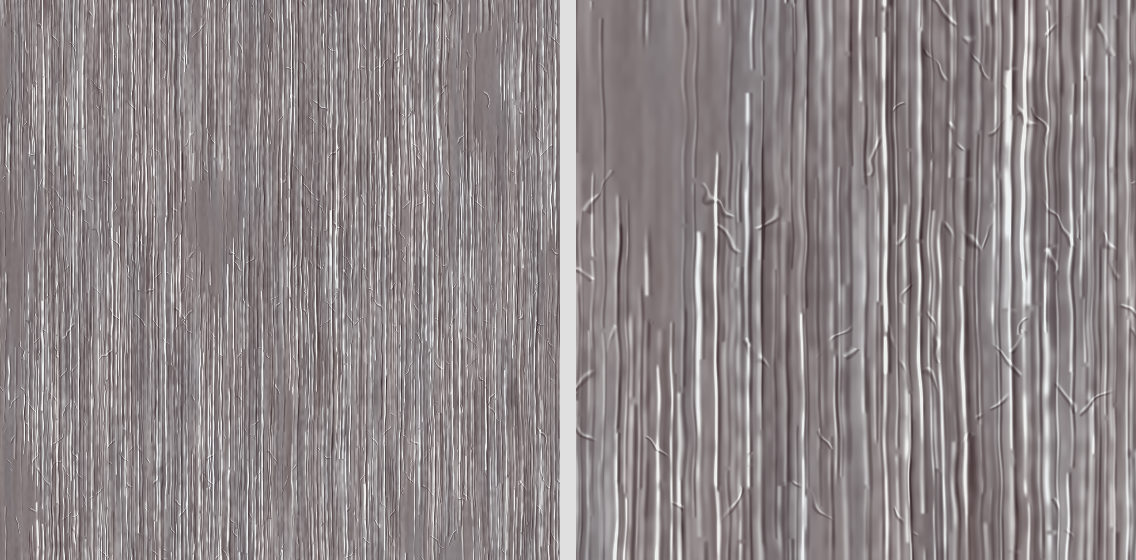
Left, the full canvas; right, a detail of the centre.
A WebGL 2 fragment shader for this texture:

```glsl
#version 300 es
precision highp float;
// Weathered grey fibres: dense upright strands, flat bare patches and fine stray scratches.

uniform vec2 u_resolution;
out vec4 fragColor;

const vec3 DARK_TONE = vec3(0.35, 0.30, 0.31);
const vec3 LIGHT_TONE = vec3(0.87, 0.87, 0.87);
const float BASE_LEVEL = 0.375;
const float PATCH_CONTRAST = 0.10;
const float STREAK_CONTRAST = 0.30;
const float CRUMB_CONTRAST = 0.16;
const float SHADE_KNEE = 0.22;        // levels below this are compressed
const float SHADE_SLOPE = 0.55;
const int STRAND_LAYERS = 3;
const float STRAND_COUNT = 82.0;      // strands across the canvas, first layer
const float STRAND_COUNT_STEP = 33.0; // added for each further layer
const float STRAND_DENSITY = 0.74;
const float STRAND_LIGHT = 0.78;
const float STRAND_SHADOW = 0.50;
const float SCRATCH_GRID = 30.0;
const float SCRATCH_DENSITY = 0.40;
const float SCRATCH_LIGHT = 0.42;
const float SCRATCH_WIDTH = 0.0009;

float hash(vec2 p) {
    vec3 q = fract(p.xyx * vec3(0.1031, 0.1030, 0.0973));
    q += dot(q, q.yzx + 33.33);
    return fract((q.x + q.y) * q.z);
}

float noise(vec2 p) {
    vec2 i = floor(p);
    vec2 f = fract(p);
    f = f * f * (3.0 - 2.0 * f);
    float low = mix(hash(i), hash(i + vec2(1.0, 0.0)), f.x);
    float high = mix(hash(i + vec2(0.0, 1.0)), hash(i + vec2(1.0, 1.0)), f.x);
    return mix(low, high, f.y);
}

float bell(float d, float width) {
    return exp(-d * d / (width * width));
}

// Amount of fibre cover: near 0 in the bare patches.
float cover(vec2 p) {
    float n = 0.65 * noise(p * vec2(8.0, 3.5) + 41.0) + 0.35 * noise(p * vec2(31.0, 8.0) + 7.0);
    return smoothstep(0.20, 0.46, n);
}

// Slight sideways bending of the strands.
vec2 bend(vec2 p) {
    float sway = 0.0040 * (noise(p * vec2(14.0, 6.0)) - 0.5);
    float kink = 0.0020 * (noise(p * vec2(75.0, 42.0) + 90.0) - 0.5);
    return p + vec2(sway + kink, 0.0);
}

// One layer of lit ridges, each with a shadow along its side.
float strands(vec2 p, float layer, float pixel) {
    float count = STRAND_COUNT + STRAND_COUNT_STEP * layer;
    float x = p.x * count + 0.37 * layer;
    float column = floor(x);
    vec2 seed = vec2(column, 57.0 * layer + 3.0);
    float run = p.y * mix(2.0, 7.0, hash(seed)) + 9.0 * hash(seed + 11.0);
    vec2 id = seed + vec2(0.0, 131.0 * (floor(run) + 1.0));

    float density = STRAND_DENSITY * mix(0.20, 1.0, cover(vec2(column / count, p.y)));
    float present = smoothstep(-0.02, 0.02, density - hash(id));
    float end = fract(run);
    present *= smoothstep(0.0, 0.015, end) * smoothstep(1.0, 0.985, end);

    float width = max(mix(0.085, 0.155, hash(id + 5.0)) / count, 0.45 * pixel);
    float d = (fract(x) - mix(0.24, 0.50, hash(id + 17.0))) / count;
    float worn = smoothstep(0.15, 0.70, noise(vec2(column * 7.3, p.y * 75.0 + 20.0 * layer)));
    float cut = smoothstep(0.20, 0.75, noise(vec2(column * 5.7 + 80.0, p.y * 60.0)));
    float gloss = hash(id + 29.0);
    gloss = mix(0.15, 1.0, gloss * gloss) * mix(0.45, 1.15, worn);
    float shade = mix(0.25, 1.0, hash(id + 37.0)) * mix(0.5, 1.1, cut);
    float ridge = STRAND_LIGHT * gloss * bell(d, width);
    float shadow = STRAND_SHADOW * shade * bell(d - 1.9 * width, 0.9 * width);
    return present * (ridge - shadow);
}

// Short slanting hairs scattered over a grid, lit above and dark below.
float scratches(vec2 p, float pixel) {
    vec2 q = p + 0.007 * vec2(noise(p * 110.0), noise(p * 110.0 + 31.0));
    vec2 cell = floor(q * SCRATCH_GRID);
    float width = max(SCRATCH_WIDTH, 0.45 * pixel);
    float level = 0.0;
    for (int j = -1; j <= 1; j++) {
        for (int i = -1; i <= 1; i++) {
            vec2 id = cell + vec2(i, j) + 200.0;
            float clump = noise(id * 0.3);
            float present = step(hash(id), SCRATCH_DENSITY * 2.0 * clump);
            vec2 centre = (id - 200.0 + vec2(hash(id + 13.0), hash(id + 27.0))) / SCRATCH_GRID;
            float slant = mix(0.6, 1.4, hash(id + 43.0));
            slant *= hash(id + 61.0) < 0.68 ? -1.0 : 1.0;
            vec2 along = vec2(cos(slant), sin(slant));
            vec2 r = q - centre;
            float reach = mix(0.005, 0.019, hash(id + 77.0));
            float t = dot(r, along);
            float d = dot(r, vec2(-along.y, along.x));
            float body = present * smoothstep(reach, 0.8 * reach, abs(t));
            level += body * (bell(d, width) - 0.85 * bell(d + 2.0 * width, width));
        }
    }
    return SCRATCH_LIGHT * level * smoothstep(0.15, 0.65, noise(p * 130.0 + 17.0));
}

void main() {
    vec2 p = gl_FragCoord.xy / u_resolution.y;
    float pixel = 1.0 / u_resolution.y;
    vec2 q = bend(p);
    float fibre = cover(p);

    // Broad tone, stretched streaks and crumbs
    float level = BASE_LEVEL + PATCH_CONTRAST * (noise(p * vec2(6.0, 3.0) + 3.0) - 0.5);
    level -= 0.06 * (1.0 - fibre);
    float streak = 0.7 * noise(q * vec2(150.0, 6.0)) + noise(q * vec2(270.0, 14.0) + 60.0) - 0.85;
    float crumb = noise(q * vec2(270.0, 110.0) + 33.0) - 0.5;
    level += mix(0.30, 1.0, fibre) * (STREAK_CONTRAST * streak + CRUMB_CONTRAST * crumb);

    // Strands and scratches
    for (int i = 0; i < STRAND_LAYERS; i++) {
        level += strands(q, float(i), pixel);
    }
    level += scratches(p, pixel);

    // Softened shadows, then tone with a faint warm and cool drift
    level = max(level, SHADE_KNEE) + SHADE_SLOPE * min(level - SHADE_KNEE, 0.0);
    vec3 color = mix(DARK_TONE, LIGHT_TONE, clamp(level, -0.18, 1.12));
    color += 0.018 * (noise(q * vec2(60.0, 6.0) + 150.0) - 0.5) * vec3(1.0, -0.2, -0.8);
    fragColor = vec4(color, 1.0);
}
```
